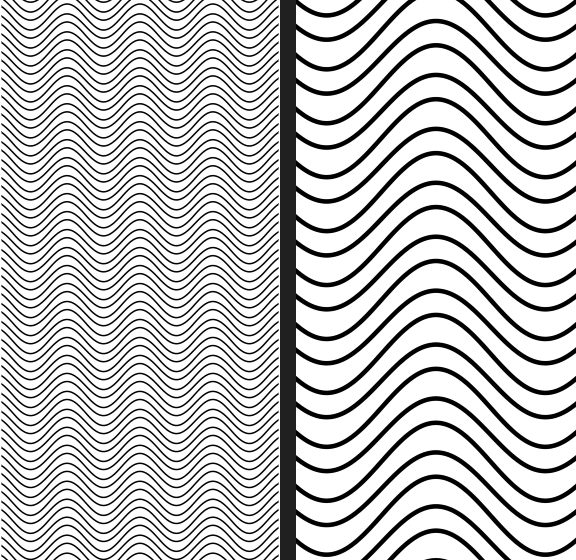
Left, the full canvas; right, a detail of the centre.
Reproduce this pattern procedurally as a WebGL 2 fragment shader.

```glsl
#version 300 es
precision highp float;

uniform vec2 u_resolution;
out vec4 fragColor;

// Lengths are fractions of the canvas width
const float WAVELENGTH = 0.2604;
const float CREST_X = 0.5;
const float LOW_AMPLITUDE = 0.0432;   // the two line sets alternate
const float HIGH_AMPLITUDE = 0.0464;
const float PAIR_PERIOD = 0.0642;     // two lines per vertical repeat
const float FIRST_LEVEL = 0.0287;     // measured from the top
const float HALF_WIDTH = 0.0027;
const float MARGIN = 0.0052;
const float EDGE_SOFTNESS = 0.65;     // in pixels
const vec3 PAPER = vec3(1.0);
const vec3 INK = vec3(0.0);
const float TAU = 6.283185;

// Distance to the nearest wave of one evenly spaced set
float waveDistance(vec2 point, float amplitude, float startLevel) {
    float phase = TAU * (point.x - CREST_X) / WAVELENGTH;
    float level = point.y + amplitude * cos(phase) - startLevel;
    float vertical = abs(level - PAIR_PERIOD * round(level / PAIR_PERIOD));
    float slope = amplitude * TAU / WAVELENGTH * sin(phase);
    return vertical * inversesqrt(1.0 + slope * slope);
}

void main() {
    float pixel = 1.0 / u_resolution.x;
    vec2 point = vec2(gl_FragCoord.x, u_resolution.y - gl_FragCoord.y) * pixel;

    // Interleave the low and high waves
    float lowWave = waveDistance(point, LOW_AMPLITUDE, FIRST_LEVEL);
    float highWave = waveDistance(point, HIGH_AMPLITUDE,
                                  FIRST_LEVEL + 0.5 * PAIR_PERIOD);
    float lineDistance = min(lowWave, highWave) - HALF_WIDTH;

    // Trim the lines at both side margins
    float sideDistance = abs(point.x - 0.5) - (0.5 - MARGIN);
    float edge = max(lineDistance, sideDistance);
    float softness = EDGE_SOFTNESS * pixel;
    float coverage = 1.0 - smoothstep(-softness, softness, edge);

    fragColor = vec4(mix(PAPER, INK, coverage), 1.0);
}
```
